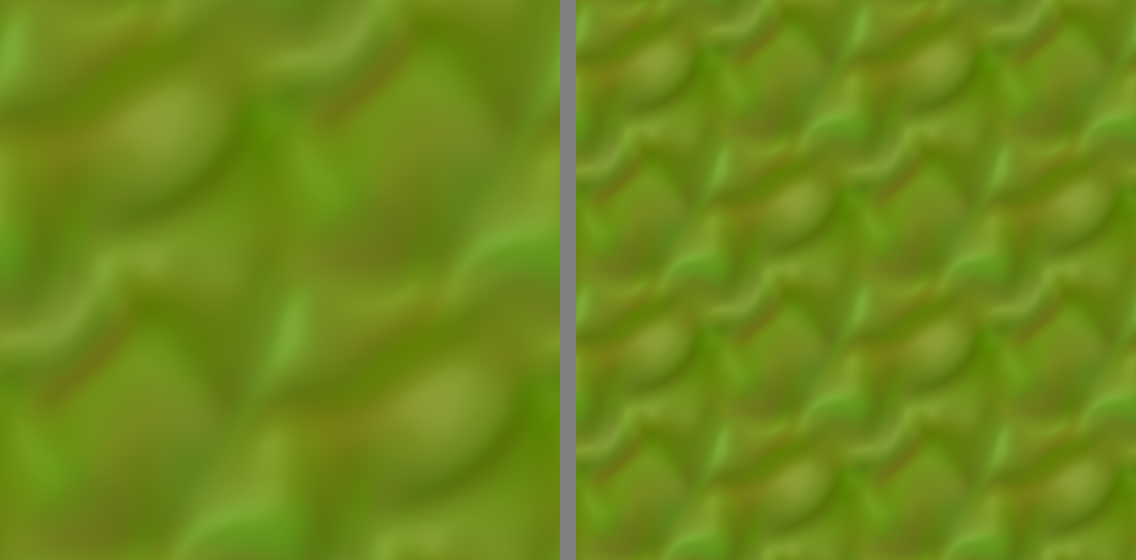
Left, the tile; right, the same tile 2 across and 2 down.
Reproduce this texture procedurally as a Shadertoy shader.

```glsl
// Soft, blurred folds of grass green with olive shadows and pale streaks, tiling seamlessly.

const vec3 BASE = vec3(0.424, 0.532, 0.092);        // mid grass green
const vec3 LIGHT_SHIFT = vec3(0.095, 0.150, 0.070); // shadow to light
const vec3 OLIVE_SHIFT = vec3(0.085, -0.045, 0.055); // vivid green to olive
const vec3 HAZE_SHIFT = vec3(0.025, 0.015, 0.110);  // saturated to milky
const vec3 GLOW = vec3(0.050, 0.040, 0.070);        // extra on the palest streaks

// Cells along the rising and the falling diagonal
const vec2 WARP_CELLS = vec2(3.0, 3.0);
const vec2 FOLD_CELLS = vec2(3.0, 5.0);
const vec2 DETAIL_CELLS = vec2(5.0, 8.0);
const vec2 HAZE_CELLS = vec2(3.0, 4.0);
const float WARP_AMOUNT = 0.20;
const float DETAIL_AMOUNT = 0.45;

// Integer hash giving a unit gradient for one lattice corner
vec2 cornerGradient(vec2 cell, vec2 period, uint seed) {
    uvec2 c = uvec2(mod(cell, period));
    uint h = c.x * 1597u + c.y * 51749u + seed * 7919u + 101u;
    h = (h ^ (h >> 15)) * 73244475u;
    h = (h ^ (h >> 13)) * 73244475u;
    h ^= h >> 16;
    float angle = 6.28319 * float(h & 65535u) / 65536.0;
    return vec2(cos(angle), sin(angle));
}

// Gradient noise that wraps after a whole number of cells
float wrapNoise(vec2 p, vec2 cells, uint seed) {
    p *= cells;
    vec2 cell = floor(p);
    vec2 f = p - cell;
    vec2 w = f * f * f * (f * (f * 6.0 - 15.0) + 10.0);
    vec2 right = vec2(1.0, 0.0);
    vec2 up = vec2(0.0, 1.0);
    float a = dot(cornerGradient(cell, cells, seed), f);
    float b = dot(cornerGradient(cell + right, cells, seed), f - right);
    float c = dot(cornerGradient(cell + up, cells, seed), f - up);
    float d = dot(cornerGradient(cell + 1.0, cells, seed), f - 1.0);
    return mix(mix(a, b, w.x), mix(c, d, w.x), w.y);
}

// Broad folds with finer ones on top
float foldNoise(vec2 p, uint seed) {
    return wrapNoise(p, FOLD_CELLS, seed)
         + DETAIL_AMOUNT * wrapNoise(p, DETAIL_CELLS, seed + 20u);
}

void mainImage(out vec4 fragColor, in vec2 fragCoord) {
    vec2 uv = fragCoord / iResolution.xy;

    // Diagonal axes: the pattern repeats after half a canvas in both directions
    vec2 diagonal = vec2(uv.x + uv.y, uv.x - uv.y);

    // Bend the plane into curved folds
    vec2 bend = vec2(wrapNoise(diagonal, WARP_CELLS, 1u),
                     wrapNoise(diagonal, WARP_CELLS, 2u));
    vec2 p = diagonal + WARP_AMOUNT * bend;

    // Independent fields for brightness, hue and milkiness
    float light = foldNoise(p, 3u);
    float olive = foldNoise(p, 5u);
    float haze = wrapNoise(p, HAZE_CELLS, 7u);

    vec3 color = BASE + light * LIGHT_SHIFT + olive * OLIVE_SHIFT + haze * HAZE_SHIFT;
    color += GLOW * smoothstep(0.2, 0.65, light);
    fragColor = vec4(clamp(color, 0.0, 1.0), 1.0);
}
```
